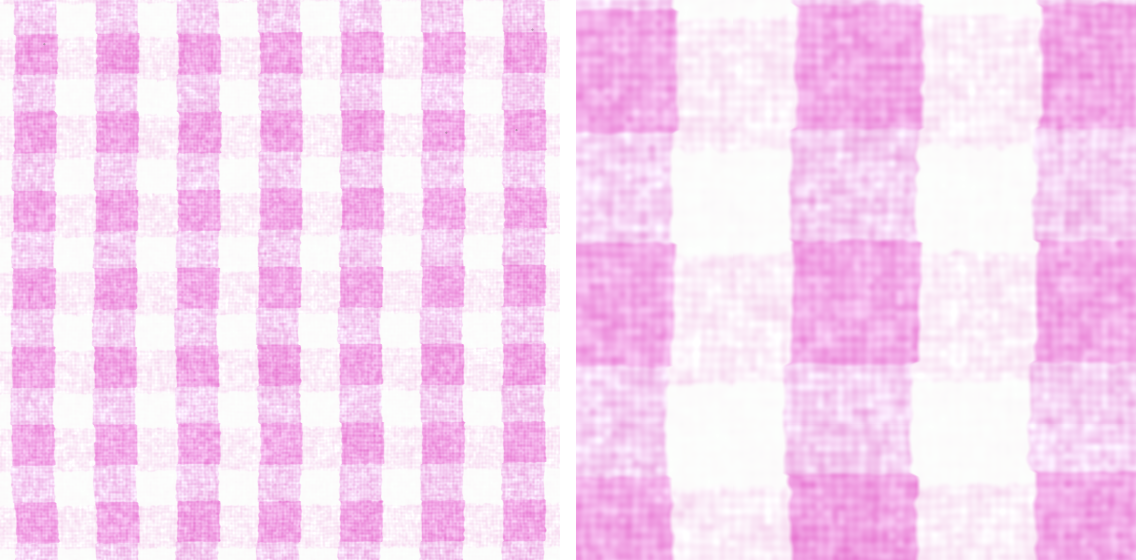
Left: the whole. Right: its middle third, enlarged.
This pattern is drawn by a three.js fragment shader. Its source:

```glsl
varying vec2 vUv;

const vec2 PERIOD = vec2(0.1456, 0.1393);
const vec2 FIRST_CENTER = vec2(0.0625, 0.0660);
const float TAU = 6.2831853;

const vec3 WHITE = vec3(0.988, 0.988, 0.986);
const vec3 PALE = vec3(0.985, 0.932, 0.974);
const vec3 LIGHT = vec3(0.962, 0.815, 0.950);
const vec3 DARK = vec3(0.948, 0.660, 0.902);

float hash(vec2 p) {
  vec3 q = fract(vec3(p.xyx) * 0.1031);
  q += dot(q, q.yzx + 33.33);
  return fract((q.x + q.y) * q.z);
}

float noise(vec2 p) {
  vec2 i = floor(p);
  vec2 f = fract(p);
  f = f * f * (3.0 - 2.0 * f);
  float low = mix(hash(i), hash(i + vec2(1.0, 0.0)), f.x);
  float high = mix(hash(i + vec2(0.0, 1.0)), hash(i + vec2(1.0, 1.0)), f.x);
  return mix(low, high, f.y);
}

// Signed noise around zero
float wobble(vec2 p) {
  return noise(p) - 0.5;
}

// Coverage of a repeating band centred on multiples of the period
float band(float t, float period, float width, float softness) {
  float d = abs(t - period * floor(t / period + 0.5)) - 0.5 * width;
  return 1.0 - smoothstep(-softness, softness, d);
}

// Crossing threads with uneven thickness
float weave(vec2 uv) {
  float warp = wobble(uv * vec2(190.0, 75.0));
  float weft = wobble(uv * vec2(75.0, 190.0) + 31.0);
  float fuzz = wobble(uv * 230.0 + 67.0);
  vec2 bend = vec2(noise(uv * 23.0), noise(uv * 23.0 + 9.0)) * 0.004;
  vec2 ridge = sin((uv + bend) * TAU * vec2(165.0, 160.0));
  return warp + weft + fuzz + 0.16 * (ridge.x + ridge.y);
}

// Sparse dark lint
float lint(vec2 uv, float cells) {
  vec2 id = floor(uv * cells);
  vec2 spot = 0.3 + 0.4 * vec2(hash(id + 5.0), hash(id + 17.0));
  float d = length(fract(uv * cells) - spot);
  return step(0.994, hash(id + 41.0)) * (1.0 - smoothstep(0.03, 0.09, d));
}

void main() {
  vec2 p = vUv - FIRST_CENTER;
  vec2 cell = floor(p / PERIOD + 0.5);

  // Rows rise slightly to the right and drift within each column
  float rowY = p.y - 0.006 * vUv.x;
  rowY += 0.004 * wobble(vec2(cell.x * 0.9 + 3.0, vUv.y * 6.0));
  float frayY = 0.0022 * wobble(vUv * vec2(150.0, 40.0));
  float darkRow = band(rowY + frayY, PERIOD.y, 0.0735, 0.0016);
  float paleRow = band(rowY + 0.0088 + frayY * 2.0, PERIOD.y, 0.0765, 0.0025);

  // Columns wander more on the left; dark squares sit a little to the right
  float columnX = p.x + 0.0015 - 0.003 * darkRow;
  columnX += 0.010 * (1.0 - 0.75 * vUv.x) * wobble(vec2(cell.x * 0.3, vUv.y * 5.0));
  columnX += 0.003 * wobble(vUv * vec2(30.0, 150.0));
  float column = band(columnX, PERIOD.x, 0.0755, 0.0018);

  // Dye layers
  vec3 gap = mix(WHITE, PALE, paleRow);
  vec3 stripe = mix(LIGHT, DARK, darkRow);
  vec3 color = mix(gap, stripe, column);

  // Uneven dye between squares and across the cloth
  float dye = 0.03 * (hash(cell + 11.0) - 0.5) + 0.03 * wobble(vUv * 14.0);
  color += dye * vec3(0.25, 1.0, 0.5) * column;

  // Thread grain, strongest where the dye is
  float grain = mix(mix(0.010, 0.070, paleRow), 0.120, column);
  color += weave(vUv) * grain * vec3(0.22, 1.0, 0.42);

  color = mix(color, vec3(0.55, 0.50, 0.54), 0.6 * lint(vUv, 32.0));
  gl_FragColor = vec4(clamp(color, 0.0, 1.0), 1.0);
}
```
